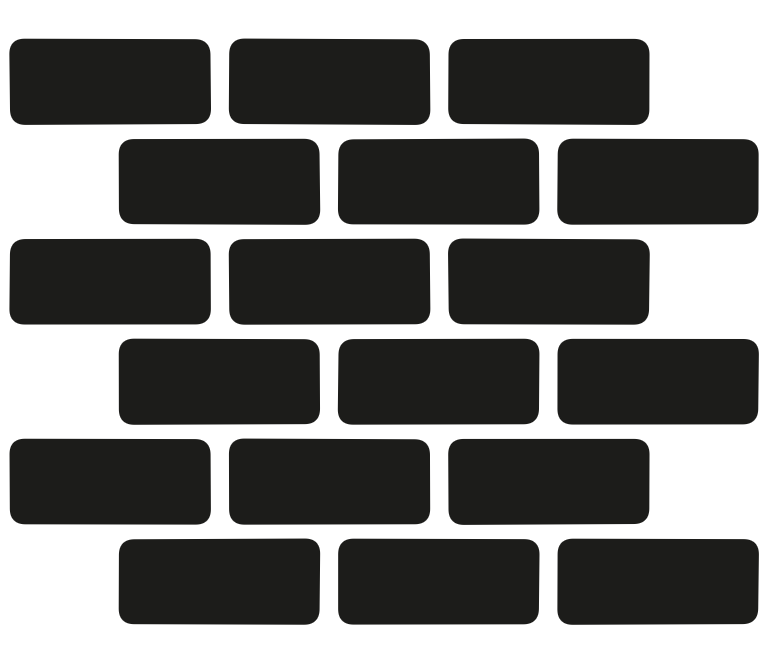
A Shadertoy shader for this pattern:

```glsl
#define GRID vec2(3.0, 6.0)             // bricks across, rows down
#define PITCH vec2(0.2856, 0.1302)      // spacing, in canvas widths
#define HALF_SIZE vec2(0.1309, 0.0557)  // half extent of a brick
#define FIRST_CENTER vec2(0.1435, 0.1064) // from the top left
#define ROW_SHIFT 0.1421
#define CORNER_RADIUS 0.0215
#define CORNER_POWER 2.5                // 2 is circular, higher is squarer
#define SKEW 0.0014                     // unevenness of the brick sides
#define BRICK_COLOR vec3(0.11, 0.11, 0.10)
#define MORTAR_COLOR vec3(1.0)

float hash(vec2 p) {
    return fract(sin(dot(p, vec2(127.1, 311.7))) * 43758.5453);
}

// Distance to a box with superellipse corners
float roundedBox(vec2 p, vec2 halfSize) {
    vec2 q = abs(p) - halfSize + CORNER_RADIUS;
    vec2 corner = pow(max(q, 0.0) / CORNER_RADIUS, vec2(CORNER_POWER));
    float outside = CORNER_RADIUS * pow(corner.x + corner.y, 1.0 / CORNER_POWER);
    return outside + min(max(q.x, q.y), 0.0) - CORNER_RADIUS;
}

// Each of the four sides leans by its own small amount
vec2 skewedHalfSize(vec2 p, vec2 id) {
    vec2 side = step(0.0, p);
    vec2 lean = vec2(hash(id + vec2(side.x * 17.0, 3.0)),
                     hash(id + vec2(5.0, side.y * 29.0))) - 0.5;
    vec2 along = clamp(p.yx / HALF_SIZE.yx, -1.0, 1.0);
    return HALF_SIZE + SKEW * lean * along;
}

void mainImage(out vec4 fragColor, in vec2 fragCoord) {
    // Canvas width is 1, y runs down from the top
    vec2 uv = vec2(fragCoord.x, iResolution.y - fragCoord.y) / iResolution.x;
    vec2 p = uv - FIRST_CENTER;

    // Nearest brick of the staggered, finite grid
    float row = clamp(round(p.y / PITCH.y), 0.0, GRID.y - 1.0);
    p.x -= ROW_SHIFT * mod(row, 2.0);
    float column = clamp(round(p.x / PITCH.x), 0.0, GRID.x - 1.0);
    vec2 id = vec2(column, row);
    p -= id * PITCH;

    // Antialiased fill
    float dist = roundedBox(p, skewedHalfSize(p, id));
    float brick = clamp(0.5 - dist * iResolution.x, 0.0, 1.0);
    fragColor = vec4(mix(MORTAR_COLOR, BRICK_COLOR, brick), 1.0);
}
```
